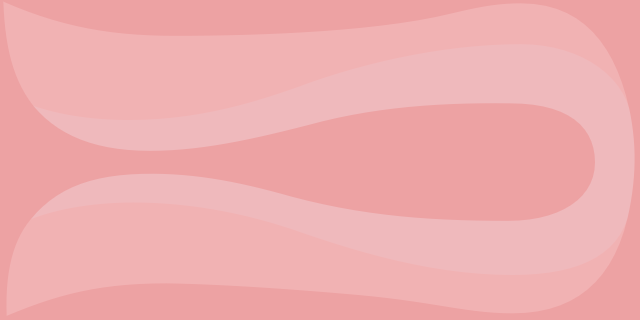
Write a Shadertoy shader that draws this background.

```glsl
// Draws a pale two-tone pink ribbon, bent into a sideways U on coral.

// Path state: sample point, pen position, nearest edge distance, inside sign
vec2 point, pen;
float edgeDist, side;

void moveTo(vec2 start) {
    pen = start;
    edgeDist = 1e9;
    side = 1.0;
}

// Signed distance to a straight edge, with even-odd filling
void lineTo(vec2 end) {
    vec2 edge = end - pen, w = point - pen;
    vec2 gap = w - edge * clamp(dot(w, edge) / dot(edge, edge), 0.0, 1.0);
    edgeDist = min(edgeDist, dot(gap, gap));
    bvec3 crossing = bvec3(point.y >= pen.y, point.y < end.y, edge.x * w.y > edge.y * w.x);
    if (all(crossing) || !any(crossing)) side = -side;
    pen = end;
}

// Cubic Bezier from the pen to the end, split into short edges
void curveTo(vec2 b, vec2 c, vec2 end) {
    vec2 a = pen;
    for (int i = 1; i <= 14; i++) {
        float t = float(i) / 14.0, s = 1.0 - t;
        lineTo(s * s * s * a + 3.0 * s * t * (s * b + t * c) + t * t * t * end);
    }
}

// Antialiased coverage of the finished path
float fill(float pixel) {
    return clamp(0.5 - side * sqrt(edgeDist) / pixel, 0.0, 1.0);
}

float ribbonMask(float pixel) {
    // Outer edge, from the upper tip round to the lower tip
    moveTo(vec2(4, 2));
    curveTo(vec2(75, 33), vec2(135, 43), vec2(210, 43));
    curveTo(vec2(300, 43), vec2(430, 39), vec2(520, 21));
    curveTo(vec2(558, 13), vec2(585, 4), vec2(625, 4));
    curveTo(vec2(700, 4), vec2(738, 55), vec2(755, 130));
    curveTo(vec2(764, 172), vec2(764, 214), vec2(753, 262));
    curveTo(vec2(735, 337), vec2(690, 376), vec2(615, 376));
    curveTo(vec2(560, 376), vec2(520, 362), vec2(430, 354));
    curveTo(vec2(340, 346), vec2(260, 341), vec2(200, 340));
    curveTo(vec2(120, 340), vec2(70, 353), vec2(8, 379));
    // Inner edge, back to the upper tip
    curveTo(vec2(6, 325), vec2(16, 288), vec2(37, 263));
    curveTo(vec2(70, 223), vec2(115, 208), vec2(185, 208.5));
    curveTo(vec2(240, 209), vec2(290, 219), vec2(350, 236));
    curveTo(vec2(440, 260), vec2(520, 265), vec2(610, 265));
    curveTo(vec2(672, 265), vec2(714, 238), vec2(714, 195));
    curveTo(vec2(714, 152), vec2(682, 124), vec2(612, 124));
    curveTo(vec2(530, 123), vec2(450, 128), vec2(370, 150));
    curveTo(vec2(300, 168), vec2(240, 181), vec2(180, 181));
    curveTo(vec2(115, 181), vec2(70, 163), vec2(40, 127));
    curveTo(vec2(15, 95), vec2(6, 55), vec2(4, 2));
    return fill(pixel);
}

float innerBandMask(float pixel) {
    // Upper fold
    moveTo(vec2(40, 127));
    curveTo(vec2(75, 139), vec2(115, 144), vec2(155, 144));
    curveTo(vec2(240, 144), vec2(310, 122), vec2(375, 98));
    curveTo(vec2(450, 72), vec2(540, 53), vec2(625, 53));
    curveTo(vec2(690, 53), vec2(742, 85), vec2(755, 130));
    // Right end, reaching past the ribbon
    curveTo(vec2(790, 172), vec2(790, 214), vec2(753, 262));
    // Lower fold
    curveTo(vec2(738, 310), vec2(688, 330), vec2(615, 330));
    curveTo(vec2(520, 330), vec2(430, 303), vec2(350, 275));
    curveTo(vec2(290, 255), vec2(225, 243), vec2(160, 243));
    curveTo(vec2(115, 243), vec2(70, 250), vec2(37, 263));
    // Left end, outside the ribbon
    curveTo(vec2(0, 215), vec2(0, 175), vec2(40, 127));
    return fill(pixel);
}

void mainImage(out vec4 fragColor, in vec2 fragCoord) {
    // Design grid: 768 by 384, y running down from the top
    float pixel = 384.0 / iResolution.y;
    point = vec2(fragCoord.x, iResolution.y - fragCoord.y) * pixel;

    vec3 coral = vec3(0.929, 0.635, 0.639);
    vec3 rose = vec3(0.947, 0.698, 0.702);
    vec3 blush = vec3(0.938, 0.725, 0.737);

    vec3 ribbon = mix(rose, blush, innerBandMask(pixel));
    fragColor = vec4(mix(coral, ribbon, ribbonMask(pixel)), 1.0);
}
```
